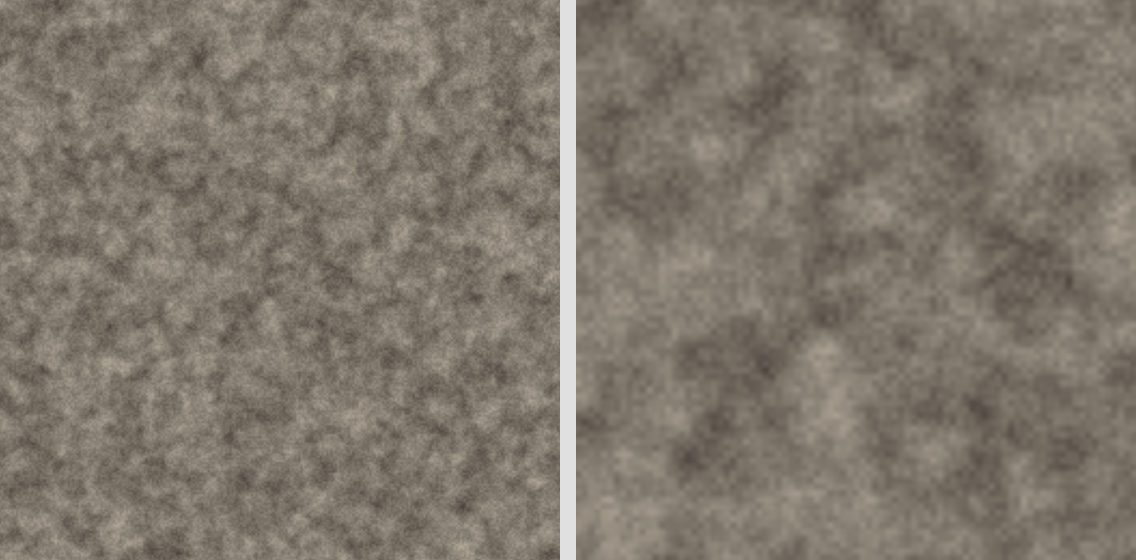
Left: the whole. Right: its middle third, enlarged.
A Shadertoy shader for this texture:

```glsl
// Mottled warm grey stone: soft light and dark blotches with a fine grain.
// Rotated layers of smooth value noise are summed around a mean colour,
// with most of the weight on blotches about a thirty-fifth of the canvas wide.

// Integer hash of a lattice cell, from 0 to 1
float hash(ivec2 cell, uint seed) {
    uvec2 q = uvec2(cell) * uvec2(1597u, 3571u);
    uint h = q.x ^ (q.y * 2053u) ^ (seed * 7919u);
    h = (h ^ (h >> 16)) * 0x7feb352du;
    h = (h ^ (h >> 15)) * 0x846ca68bu;
    h ^= h >> 16;
    return float(h >> 8) / 16777216.0;
}

// Value noise centred on zero
float valueNoise(vec2 p, uint seed) {
    ivec2 cell = ivec2(floor(p));
    vec2 f = fract(p);
    vec2 s = f * f * (3.0 - 2.0 * f);
    float low = mix(hash(cell, seed), hash(cell + ivec2(1, 0), seed), s.x);
    float high = mix(hash(cell + ivec2(0, 1), seed), hash(cell + ivec2(1, 1), seed), s.x);
    return mix(low, high, s.y) - 0.5;
}

// Broad drift, main blotches, then finer mottling, each layer turned
float mottling(vec2 uv) {
    float sum = 0.2 * valueNoise(uv * 17.0, 1u);
    float weight = 0.43;
    float cells = 35.0;
    mat2 turn = mat2(0.8, 0.6, -0.6, 0.8);
    vec2 p = uv;
    for (uint layer = 2u; layer < 7u; layer++) {
        p = turn * p;
        sum += weight * valueNoise(p * cells, layer);
        weight *= 0.72;
        cells *= 1.5;
    }
    return sum;
}

void mainImage(out vec4 fragColor, in vec2 fragCoord) {
    vec2 uv = fragCoord / iResolution.y;

    // Grain is the finest layer
    float grain = 0.25 * valueNoise(uv * 260.0, 9u);
    float tone = mottling(uv) + grain;

    // Tone shifts the mean colour along the dark to light axis
    vec3 meanStone = vec3(0.503, 0.468, 0.425);
    vec3 toneAxis = vec3(0.36, 0.36, 0.325);
    fragColor = vec4(meanStone + toneAxis * tone, 1.0);
}
```
